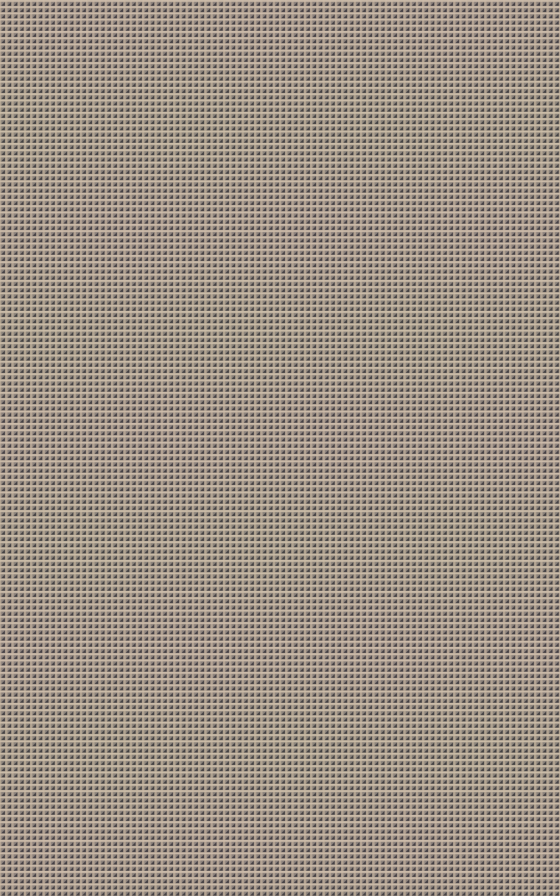
Give the GLSL for this pattern, as a WebGL 1 fragment shader.

```glsl
precision highp float;
// Fine woven mesh: pale ribs and warp threads around small slate folded notches.

uniform vec2 u_resolution;

#define GRID vec2(90.0, 144.0)
#define RIB_COLOR vec3(0.79, 0.73, 0.655)
#define WARP_COLOR vec3(0.70, 0.64, 0.57)
#define FOLD_COLOR vec3(0.55, 0.515, 0.49)
#define NOTCH_COLOR vec3(0.26, 0.25, 0.265)
#define RIB_START 0.71
#define NOTCH_CENTER vec2(0.50, 0.38)
#define NOTCH_HALF vec2(0.30, 0.32)
#define EDGE_SOFTNESS 0.08
#define TINT_AMOUNT 0.004
#define WEAR_AMOUNT 0.02
#define SAMPLES 4

float hash(vec2 p) {
  return fract(sin(dot(p, vec2(127.1, 311.7))) * 4375.85);
}

float boxDistance(vec2 p, vec2 halfSize) {
  vec2 d = abs(p) - halfSize;
  return length(max(d, 0.0)) + min(max(d.x, d.y), 0.0);
}

// One stitch: rib above, folded opening below with a dark lower right half.
vec3 stitch(vec2 p, float soft) {
  vec2 local = fract(p);
  vec2 q = local - NOTCH_CENTER;
  float rib = smoothstep(RIB_START - soft, RIB_START + soft, local.y);
  float opening = 1.0 - smoothstep(-soft, soft, boxDistance(q, NOTCH_HALF));
  float diagonal = (q.x - q.y) * 0.7071;
  float shade = smoothstep(-soft, soft, diagonal);

  vec3 color = mix(WARP_COLOR, RIB_COLOR, rib);
  color = mix(color, mix(FOLD_COLOR, NOTCH_COLOR, shade), opening);
  return color * (1.0 + WEAR_AMOUNT * (hash(floor(p)) - 0.5));
}

// Barely visible drift between violet and green across the cloth.
vec3 dyeDrift(vec2 uv) {
  float wave = cos((uv.y - 0.51) * 27.0) + 0.3 * sin(uv.x * 19.0 + uv.y * 5.0);
  return vec3(0.6, -0.7, 0.8) * wave * TINT_AMOUNT;
}

void main() {
  vec2 pixelSpan = GRID / u_resolution;
  vec3 color = vec3(0.0);

  // Average samples over the pixel to keep the tiny weave smooth.
  for (int j = 0; j < SAMPLES; j++) {
    for (int i = 0; i < SAMPLES; i++) {
      vec2 offset = (vec2(float(i), float(j)) + 0.5) / float(SAMPLES) - 0.5;
      color += stitch((gl_FragCoord.xy + offset) * pixelSpan, EDGE_SOFTNESS);
    }
  }
  color /= float(SAMPLES * SAMPLES);
  color += dyeDrift(gl_FragCoord.xy / u_resolution);
  gl_FragColor = vec4(clamp(color, 0.0, 1.0), 1.0);
}
```
